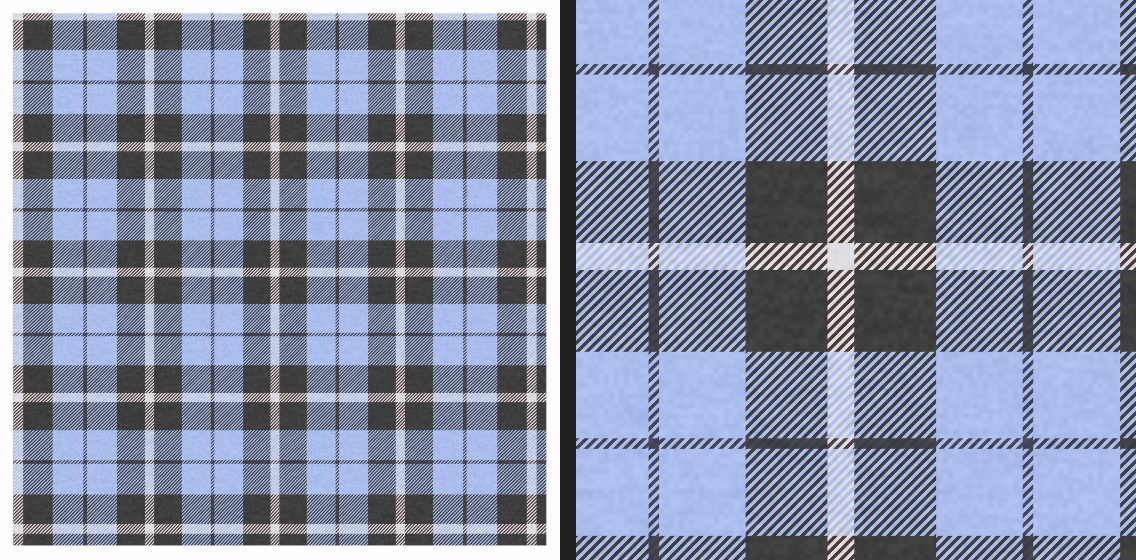
Left, the full canvas; right, a detail of the centre.
Give the GLSL for this pattern, as a Shadertoy shader.

```glsl
// Woven tartan cloth with a white margin: pale stripes, dark bands and blue fields.
// One stripe sequence colours both thread directions, and a diagonal twill
// decides which thread lies on top; noise adds a faint grain to the yarn.

float hash(vec2 p) {
    p = fract(p * vec2(0.1031, 0.1137));
    p += dot(p, p.yx + 33.33);
    return fract((p.x + p.y) * p.x * 7.31);
}

float valueNoise(vec2 p) {
    vec2 cell = floor(p), f = fract(p);
    f = f * f * (3.0 - 2.0 * f);
    return mix(mix(hash(cell), hash(cell + vec2(1, 0)), f.x),
               mix(hash(cell + vec2(0, 1)), hash(cell + vec2(1, 1)), f.x), f.y);
}

// Colour of the thread at position n, where each whole number is a pale stripe
vec3 threadColour(float n, float aa) {
    float d = abs(n - round(n));
    vec3 colour = vec3(0.87, 0.86, 0.88);
    colour = mix(colour, vec3(0.245, 0.245, 0.25), smoothstep(-aa, aa, d - 0.036));
    colour = mix(colour, vec3(0.67, 0.74, 0.93), smoothstep(-aa, aa, d - 0.255));
    return mix(colour, vec3(0.26, 0.27, 0.34), smoothstep(-aa, aa, d - 0.486));
}

void mainImage(out vec4 fragColor, in vec2 fragCoord) {
    float side = min(iResolution.x, iResolution.y);
    vec2 uv = (fragCoord - 0.5 * iResolution.xy) / side + 0.5;
    float pixel = 1.0 / side;

    // Repeats, widening slightly towards the cloth edges
    vec2 n = (uv - vec2(0.491, 0.514)) / 0.2223;
    n -= 0.0071 * n * n * n;
    float aa = 0.6 * pixel / 0.2223;

    // Diagonal twill, rising to the right
    float wave = abs(fract((n.x - n.y) * 39.0) - 0.5) * 2.0;
    float twillAA = 78.0 * aa;
    float warpOnTop = smoothstep(-twillAA, twillAA, wave - 0.5);

    vec3 warp = threadColour(n.x, aa);
    vec3 weft = threadColour(n.y, aa);
    vec3 cloth = mix(weft, warp, warpOnTop);

    // Yarn grain and a warm cast where pale and dark threads cross
    float paleCross = smoothstep(0.5, 0.62, abs(warp.r - weft.r));
    cloth += vec3(0.03, 0.0, -0.01) * paleCross;
    cloth += 0.05 * (valueNoise(n * 75.0 + 400.0) - 0.5);
    cloth += 0.025 * (valueNoise(n * vec2(12.0, 70.0) + 900.0) - 0.5);

    // Cut edge of the cloth on white
    vec2 inside = smoothstep(-pixel, pixel, uv - vec2(0.0235, 0.026))
                * smoothstep(-pixel, pixel, vec2(0.9755, 0.9765) - uv);
    fragColor = vec4(mix(vec3(0.995), cloth, inside.x * inside.y), 1.0);
}
```
